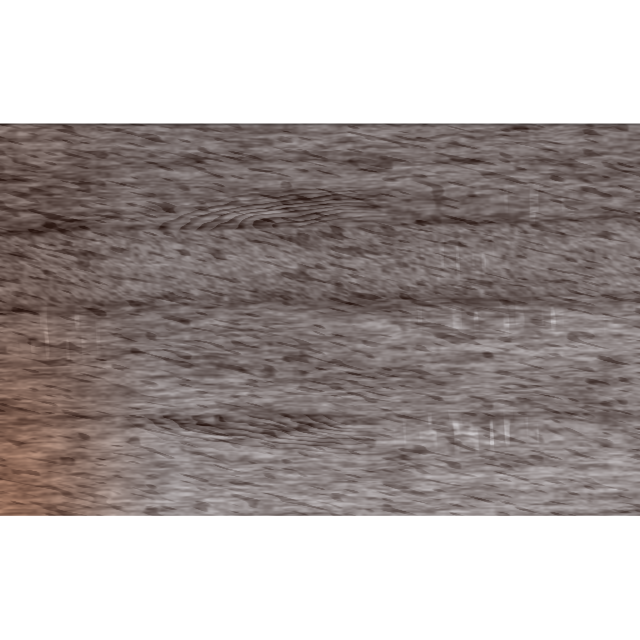
This texture is drawn by a WebGL 1 fragment shader. Its source:

```glsl
precision highp float;
// Weathered grey-brown oak boards with fine horizontal grain, on a white ground.

uniform vec2 u_resolution;

#define BOARD_BOTTOM 0.194
#define BOARD_TOP 0.807
#define GRAIN_CONTRAST 0.92
#define FLECK_STRENGTH 0.50
#define ARCH_STRENGTH 0.62
#define ARCH_DENSITY 29.0
#define SAW_STRENGTH 0.55
#define WARP 0.009
#define DARK_WOOD vec3(0.38, 0.33, 0.32)
#define LIGHT_WOOD vec3(0.62, 0.59, 0.59)
#define WARM_TINT vec3(1.04, 0.82, 0.68)

float hash(vec2 p) {
  vec3 q = fract(p.xyx * 0.1031);
  q += dot(q, q.yzx + 33.33);
  return fract((q.x + q.y) * q.z);
}

// Value noise centred on zero.
float noise(vec2 p) {
  vec2 cell = floor(p), f = fract(p);
  f = f * f * (3.0 - 2.0 * f);
  float low = mix(hash(cell), hash(cell + vec2(1.0, 0.0)), f.x);
  float high = mix(hash(cell + vec2(0.0, 1.0)), hash(cell + 1.0), f.x);
  return mix(low, high, f.y) - 0.5;
}

float fbm(vec2 p) {
  float sum = 0.0, gain = 1.0;
  for (int i = 0; i < 4; i++) {
    sum += gain * noise(p);
    p = p * 2.03 + 17.3;
    gain *= 0.55;
  }
  return sum;
}

// Soft elliptical patch, 1 in the middle and 0 at the rim.
float patchMask(vec2 p, vec2 centre, vec2 radius) {
  return 1.0 - smoothstep(0.3, 1.0, length((p - centre) / radius));
}

// Nested growth-ring arches, each with a crisp dark front that fades inward.
float arches(vec2 p, vec2 centre, float squash) {
  vec2 q = (p - centre) * vec2(1.0, squash);
  float radius = length(q) + 0.055 * fbm(p * vec2(7.0, 26.0));
  float ring = fract(radius * ARCH_DENSITY);
  float line = smoothstep(0.35, 0.85, ring) * (1.0 - smoothstep(0.88, 1.0, ring));
  float extent = smoothstep(0.08, 0.16, radius) * (1.0 - smoothstep(0.33, 0.47, radius));
  return line * extent * (1.0 - smoothstep(-0.12, 0.06, q.x));
}

// Dark shading that fades away on the positive side of a seam.
float seamShade(float d, float width) {
  return smoothstep(-0.002, 0.002, d) * exp(-max(d, 0.0) / width);
}

float woodTone(vec2 p) {
  // Signed heights above the three slightly tilted seams.
  float tilt = p.x - 0.5;
  float wobble = 0.006 * noise(p.xx * vec2(9.0, 0.0));
  float upper = p.y - 0.645 - 0.022 * tilt - wobble;
  float middle = p.y - 0.529 - 0.020 * tilt - wobble;
  float lower = p.y - 0.353 - 0.010 * tilt - wobble;
  float inUpper = smoothstep(-0.003, 0.003, upper);
  float speckled = smoothstep(-0.002, 0.004, middle) * (1.0 - inUpper);

  // Fine streaks following a gently bent grain direction.
  vec2 g = p + vec2(0.0, WARP * fbm(p * vec2(5.0, 14.0)));
  float streaks = 0.75 * noise(g * vec2(24.0, 190.0))
                + 0.65 * noise(g * vec2(55.0, 330.0) + 41.0)
                + 0.40 * noise(g * vec2(130.0, 360.0) + 83.0);

  // Short slanted flecks in the second board.
  vec2 s = vec2(g.x, g.y + 0.22 * g.x);
  float flecks = 0.85 * noise(s * vec2(85.0, 240.0) + 7.0)
               + 0.70 * noise(s * vec2(150.0, 340.0) + 59.0);
  float tone = 0.53 + GRAIN_CONTRAST * mix(streaks, flecks, 0.75 * speckled);

  // Dark pores and broad bands.
  float pores = smoothstep(0.16, 0.36, noise(s * vec2(38.0, 210.0) + 131.0));
  tone -= FLECK_STRENGTH * pores;
  tone += 0.34 * fbm(g * vec2(2.2, 32.0) + 5.0) + 0.20 * fbm(p * vec2(3.0, 8.0));

  // Seams, the dark board edges and the arches beside them.
  tone -= 0.42 * seamShade(upper, 0.025) + 0.20 * seamShade(-upper, 0.010);
  tone -= 0.38 * seamShade(-middle, 0.020) + 0.32 * seamShade(middle, 0.012);
  tone -= 0.30 * seamShade(-lower, 0.022);
  tone -= ARCH_STRENGTH * inUpper * arches(p, vec2(0.60, 0.635), 5.5);
  tone -= ARCH_STRENGTH * smoothstep(-0.002, 0.004, -lower) * arches(p, vec2(0.60, 0.362), 5.0);

  // Pale upright saw marks, broken up by the grain.
  float sawn = patchMask(p, vec2(0.74, 0.325), vec2(0.16, 0.042))
             + 0.6 * patchMask(p, vec2(0.82, 0.505), vec2(0.26, 0.040))
             + 0.5 * patchMask(p, vec2(0.73, 0.595), vec2(0.13, 0.055))
             + 0.6 * patchMask(p, vec2(0.84, 0.685), vec2(0.09, 0.045))
             + 0.7 * patchMask(p, vec2(0.09, 0.475), vec2(0.09, 0.060));
  float cuts = smoothstep(0.08, 0.34, noise(vec2(p.x * 125.0 + p.y * 6.0, p.y * 22.0)));
  tone += SAW_STRENGTH * sawn * cuts * (0.9 + streaks);

  // Light falls off toward the top and the left.
  tone += 0.26 * (1.0 - smoothstep(0.18, 0.50, p.y)) - 0.24 * smoothstep(0.55, 0.81, p.y);
  return tone - 0.22 * (1.0 - smoothstep(0.0, 0.30, p.x));
}

void main() {
  vec2 p = gl_FragCoord.xy / u_resolution;
  vec3 wood = mix(DARK_WOOD, LIGHT_WOOD, clamp(woodTone(p), -0.9, 1.7));

  // Warm glow at the lower left, thin shadow along the top rim.
  float warmth = (1.0 - smoothstep(0.0, 0.28, p.x)) * mix(1.0, 0.25, smoothstep(0.2, 0.65, p.y));
  wood *= mix(vec3(1.0), WARM_TINT, warmth);
  wood *= 1.0 - 0.30 * smoothstep(BOARD_TOP - 0.006, BOARD_TOP, p.y);

  float soft = 0.75 / u_resolution.y;
  float board = smoothstep(BOARD_BOTTOM - soft, BOARD_BOTTOM + soft, p.y)
              * (1.0 - smoothstep(BOARD_TOP - soft, BOARD_TOP + soft, p.y));
  gl_FragColor = vec4(mix(vec3(1.0), wood, board), 1.0);
}
```
